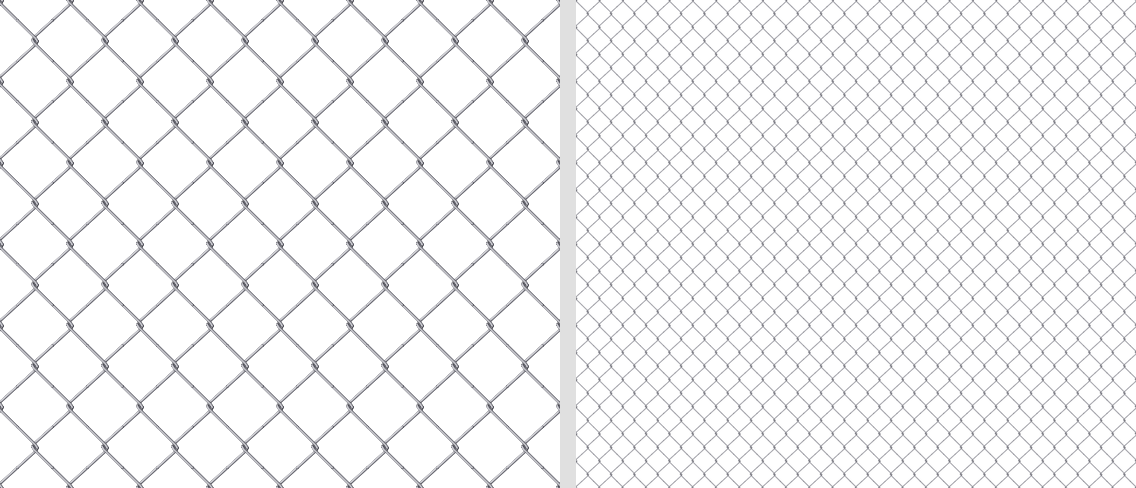
Left, the tile; right, the same tile 3 across and 3 down.
Write a WebGL 2 fragment shader that draws this pattern.

```glsl
#version 300 es
precision highp float;
// Chain-link fence: interlocked zigzag steel wires on a white ground.

uniform vec2 u_resolution;
out vec4 fragColor;

// Lengths are in cell widths; each cell holds two knots.
const vec2 REPEATS = vec2(8.0, 6.0);
const float WIRE_RADIUS = 0.0185;
const vec2 HOOK_TOP = vec2(0.012, 0.032);
const vec2 HOOK_TIP = vec2(0.036, -0.008);
const vec2 HOOK_END = vec2(0.018, -0.046);
const vec2 GAP_SIZE = vec2(0.022, 0.034);
const float SHADOW_REACH = 0.10;
const float SHADOW_TONE = 0.62;
const vec3 LIGHT = vec3(-0.42, 0.12, 0.90);
const vec3 GROUND = vec3(1.0);
const vec3 STEEL_DARK = vec3(0.27, 0.27, 0.31);
const vec3 STEEL_LIGHT = vec3(0.87, 0.87, 0.89);
const vec3 GAP_COLOR = vec3(0.40, 0.40, 0.44);

// Vector from the nearest point of segment ab to p.
vec2 fromSegment(vec2 p, vec2 a, vec2 b) {
    vec2 ab = b - a;
    return p - a - ab * clamp(dot(p - a, ab) / dot(ab, ab), 0.0, 1.0);
}

vec2 shorter(vec2 a, vec2 b) {
    return dot(a, a) < dot(b, b) ? a : b;
}

// Lays a round wire over the colour; offset runs from its centreline.
vec3 layWire(vec3 under, vec2 offset, float tone, float pixel) {
    vec2 slope = offset / WIRE_RADIUS;
    vec3 normal = vec3(slope, sqrt(max(1.0 - dot(slope, slope), 0.0)));
    float lit = clamp(dot(normal, normalize(LIGHT)), 0.0, 1.0);
    vec3 steel = mix(STEEL_DARK, STEEL_LIGHT, lit * lit) * tone;
    float cover = clamp(0.5 + (WIRE_RADIUS - length(offset)) / pixel, 0.0, 1.0);
    return mix(under, steel, cover);
}

// Two hooked wires around a knot at the origin, each reaching halfway
// to the neighbouring knots; one is the other turned by 180 degrees.
vec3 layKnot(vec3 color, vec2 q, vec2 reach, float pixel) {
    float gap = 1.0 - smoothstep(0.5, 1.0, length(q / GAP_SIZE));
    color = mix(color, GAP_COLOR, gap);

    // Rising strands lie behind, shaded near the crossing.
    float tone = mix(SHADOW_TONE, 1.0, smoothstep(0.02, SHADOW_REACH, length(q)));
    for (float turn = -1.0; turn <= 1.0; turn += 2.0) {
        vec2 p = q * turn;
        vec2 offset = shorter(fromSegment(p, HOOK_TIP, HOOK_END),
                              fromSegment(p, HOOK_END, -reach));
        color = layWire(color, offset * turn, tone, pixel);
    }

    // Falling strands pass in front.
    for (float turn = -1.0; turn <= 1.0; turn += 2.0) {
        vec2 p = q * turn;
        vec2 offset = shorter(fromSegment(p, vec2(-reach.x, reach.y), HOOK_TOP),
                              fromSegment(p, HOOK_TOP, HOOK_TIP));
        color = layWire(color, offset * turn, 1.0, pixel);
    }
    return color;
}

void main() {
    vec2 grid = gl_FragCoord.xy / u_resolution * REPEATS;
    float pixel = REPEATS.x / u_resolution.x;
    vec2 cell = vec2(1.0, u_resolution.y / REPEATS.y * pixel);

    // Knots sit on the cell corners and on the cell centres.
    vec3 color = GROUND;
    for (int i = 0; i < 2; i++) {
        vec2 q = (fract(grid + 0.5 * float(1 - i)) - 0.5) * cell;
        color = layKnot(color, q, 0.25 * cell, pixel);
    }
    fragColor = vec4(color, 1.0);
}
```
